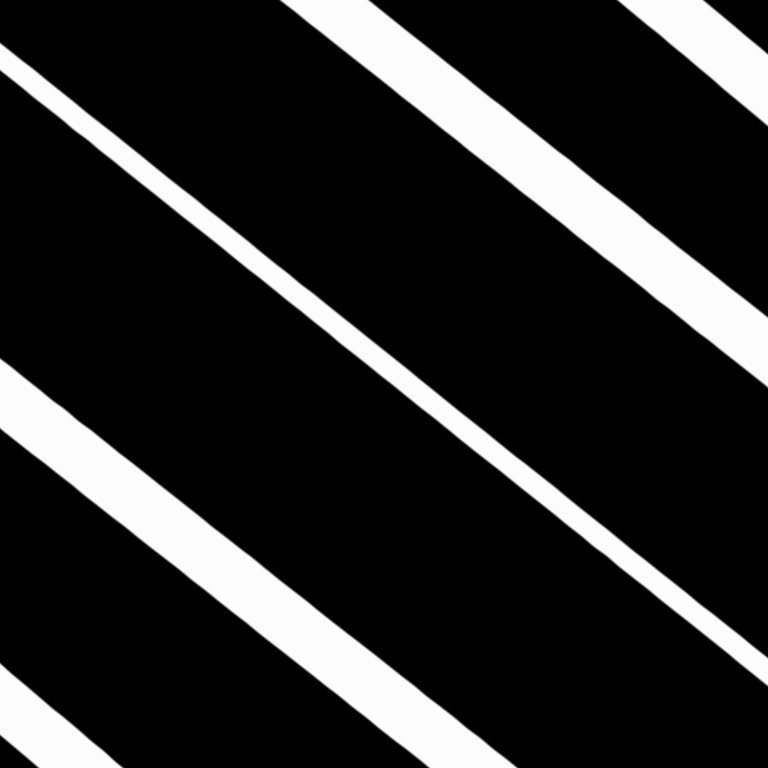
A WebGL 1 fragment shader for this pattern:

```glsl
precision highp float;
// Five white diagonal stripes fall from left to right across black.
// A loop gives each stripe its height, slope and width by polynomials of its
// index: the middle one is thin, and slight noise roughens every edge.

uniform vec2 u_resolution;

const vec3 BLACK = vec3(0.0);
const vec3 WHITE = vec3(0.99);
const float SOFTNESS = 0.0021;   // half the width of an edge ramp
const float ROUGHNESS = 0.0009;  // total swing of the edge noise
const float GRAIN = 45.0;        // noise cells per canvas length

float hash(vec2 p) {
  return fract(sin(dot(p, vec2(127.1, 311.7))) * 43758.5453);
}

// Smooth one-dimensional noise, with a separate sequence for each seed.
float edgeNoise(float x, float seed) {
  float cell = floor(x);
  float t = smoothstep(0.0, 1.0, x - cell);
  return mix(hash(vec2(cell, seed)), hash(vec2(cell + 1.0, seed)), t) - 0.5;
}

// Height of the stripe's centre at the vertical midline.
float stripeHeight(float k) {
  return 0.5257 + k * (0.4276 + k * (-0.0105 - 0.0047 * k));
}

// Downward slope, a little different for each stripe.
float stripeSlope(float k) {
  return 0.8015 + k * (0.0034 + k * (-0.0147 + k * (-0.0014 + 0.0062 * k)));
}

// Vertical thickness: thin in the middle, wide on both sides.
float stripeWidth(float k) {
  float outward = abs(k);
  return mix(0.0358, 0.0885 + 0.0023 * outward, min(outward, 1.0));
}

// Coverage of a sloped stripe at p.
float stripe(vec2 p, float height, float slope, float width, float seed) {
  float toUnit = inversesqrt(1.0 + slope * slope);
  float offset = (p.y - height + slope * (p.x - 0.5)) * toUnit;
  float along = (p.x - slope * p.y) * toUnit;
  float side = step(0.0, offset);
  float rough = ROUGHNESS * edgeNoise(along * GRAIN, seed + 7.0 * side);
  float d = abs(offset) - 0.5 * width * toUnit + rough;
  return 1.0 - smoothstep(-SOFTNESS, SOFTNESS, d);
}

void main() {
  vec2 p = gl_FragCoord.xy / u_resolution;
  float coverage = 0.0;
  for (int i = -2; i <= 2; i++) {
    float k = float(i);
    coverage = max(coverage, stripe(p, stripeHeight(k), stripeSlope(k),
                                    stripeWidth(k), k));
  }
  gl_FragColor = vec4(mix(BLACK, WHITE, coverage), 1.0);
}
```
